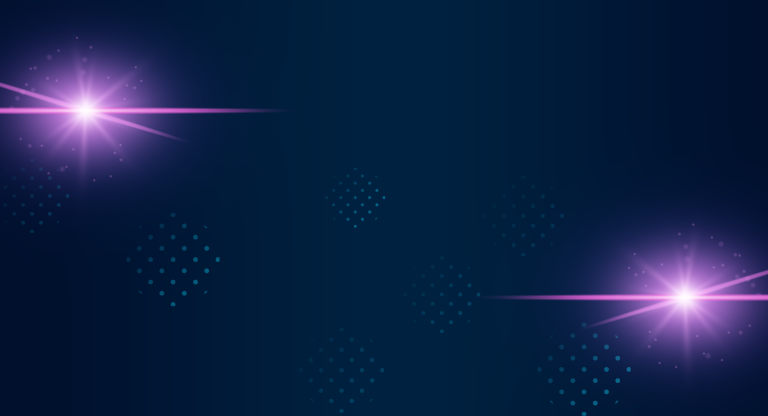
Write a WebGL 2 fragment shader that draws this background.

```glsl
#version 300 es
precision highp float;

uniform vec2 u_resolution;
out vec4 outColor;

#define EDGE_COLOR vec3(0.0, 0.062, 0.175)
#define MID_COLOR  vec3(0.0, 0.130, 0.250)
#define DOT_COLOR  vec3(0.02, 0.46, 0.60)
#define GLOW_COLOR vec3(0.80, 0.43, 0.84)
#define BEAM_COLOR vec3(0.93, 0.36, 0.86)
#define HALO_COLOR vec3(0.10, 0.07, 0.26)
#define GLOW_SIZE 0.118
#define BEAM_LENGTH 0.52
#define RAY_COUNT 11
#define SPARK_COUNT 34

const float TAU = 6.28318;

float hash(float n) {
    n = fract(n * 0.1031);
    n *= n + 33.33;
    return fract(n * (n + n));
}

float gauss(float d, float size) {
    return exp(-d * d / (size * size));
}

vec3 screen(vec3 base, vec3 light) {
    return 1.0 - (1.0 - base) * (1.0 - clamp(light, 0.0, 1.0));
}

// Staggered dots clipped to a disc, brightest at the lower right
float dotDisc(vec2 p, vec2 center, float radius, float px) {
    vec2 q = p - center;
    float pitch = radius / 4.15;
    vec2 g = q / pitch;
    vec2 diag = vec2(g.x + g.y, g.x - g.y) * 0.5;
    vec2 cell = diag - round(diag);
    float d = length(cell) * sqrt(2.0) * pitch - 0.21 * pitch;
    float dots = smoothstep(px, -px, d * 1.5);
    float disc = smoothstep(px, -px, length(q) - radius);
    float shade = smoothstep(-1.1, 1.0, dot(q / radius, vec2(0.8, -0.6)));
    return dots * disc * mix(0.25, 1.0, shade);
}

// Tapered streak through the origin with separate back and front lengths
float beam(vec2 q, vec2 dir, float back, float front, float width, float px) {
    float along = dot(q, dir);
    float across = abs(dot(q, vec2(-dir.y, dir.x)));
    float t = clamp(1.0 - abs(along) / (along < 0.0 ? back : front), 0.0, 1.0);
    float halfWidth = width * mix(0.35, 1.0, t);
    return smoothstep(halfWidth + px, halfWidth * 0.3, across) * smoothstep(0.0, 0.65, t);
}

// Soft spokes of uneven length around the core
float spokes(vec2 q) {
    float sum = 0.0;
    for (int i = 0; i < RAY_COUNT; i++) {
        float n = float(i);
        float a = (n + 0.6 * hash(n + 3.0)) / float(RAY_COUNT) * TAU;
        vec2 dir = vec2(cos(a), sin(a));
        float along = dot(q, dir);
        float across = dot(q, vec2(-dir.y, dir.x));
        float reach = mix(0.07, 0.12, hash(n + 17.0));
        sum += step(0.0, along) * gauss(across, 0.003 + 0.06 * max(along, 0.0))
             * gauss(along, reach);
    }
    return sum;
}

// Small bokeh specks in a ring
float sparks(vec2 q, float px) {
    float sum = 0.0;
    for (int i = 0; i < SPARK_COUNT; i++) {
        float n = float(i) * 3.0 + 41.0;
        float a = hash(n) * TAU;
        vec2 pos = mix(0.09, 0.18, hash(n + 1.0)) * vec2(cos(a), sin(a));
        float size = mix(0.002, 0.008, pow(hash(n + 2.0), 3.0));
        sum += smoothstep(size + px, size * 0.4, length(q - pos)) * 0.0022 / (size + 0.003);
    }
    return sum;
}

vec3 addFlare(vec3 col, vec2 q, float px) {
    float d = length(q * vec2(0.82, 1.1));
    col = screen(col, HALO_COLOR * gauss(d, 0.19));
    col = screen(col, GLOW_COLOR * gauss(d, GLOW_SIZE));
    col = screen(col, GLOW_COLOR * 0.42 * spokes(q));
    col = screen(col, GLOW_COLOR * 0.7 * sparks(q, px));

    // Long horizontal streak and slanted cross streak
    float level = beam(q, vec2(1.0, 0.0), 0.7, BEAM_LENGTH, 0.0095, px);
    float slant = beam(q, normalize(vec2(1.0, -0.305)), 0.42, 0.275, 0.0075, px);
    col = mix(col, BEAM_COLOR, 0.85 * level);
    col = screen(col, BEAM_COLOR * 0.62 * slant);
    col = screen(col, vec3(0.65) * level * gauss(q.x, 0.16) * gauss(q.y, 0.005));
    return screen(col, vec3(1.0, 0.93, 1.0) * gauss(length(q), 0.036));
}

void main() {
    float px = 1.0 / u_resolution.y;
    vec2 p = gl_FragCoord.xy * px;
    float x = gl_FragCoord.x / u_resolution.x;

    // Navy backdrop, lighter in the middle
    float light = 1.0 - smoothstep(0.0, 0.53, abs(x - 0.52));
    vec3 col = mix(EDGE_COLOR, MID_COLOR, light);

    // Discs: center, radius, strength
    vec4 discs[7] = vec4[7](
        vec4(0.077, 0.529, 0.089, 0.32), vec4(0.416, 0.376, 0.112, 0.75),
        vec4(0.854, 0.525, 0.072, 0.80), vec4(1.258, 0.481, 0.097, 0.24),
        vec4(1.062, 0.292, 0.092, 0.40), vec4(0.821, 0.110, 0.102, 0.38),
        vec4(1.404, 0.112, 0.112, 0.82));
    for (int i = 0; i < 7; i++) {
        vec4 s = discs[i];
        col = mix(col, DOT_COLOR, s.w * dotDisc(p, s.xy, s.z, px));
    }

    // Two flares, the second mirrored
    col = addFlare(col, p - vec2(0.206, 0.734), px);
    col = addFlare(col, (p - vec2(1.646, 0.285)) * vec2(-1.0, 1.0), px);
    outColor = vec4(col, 1.0);
}
```
